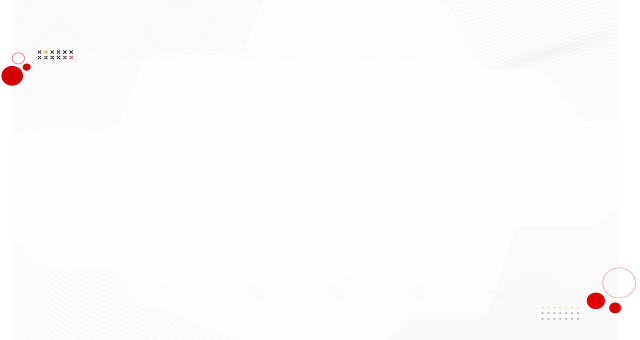
A WebGL 1 fragment shader for this background:

```glsl
precision highp float;
// White backdrop with faint wavy corner panels, red discs, thin rings, crosses and dots.
uniform vec2 u_resolution;

// Soft step from a to b
float ramp(float a, float b, float x) { return smoothstep(a, b, x); }

// Coverage of a shape from its signed distance
float cover(float d) {
  float px = 1.0 / u_resolution.y;
  return 1.0 - smoothstep(-0.6 * px, 0.6 * px, d);
}

// Approximate signed distance to an ellipse
float ellipse(vec2 p, vec2 center, vec2 radius) {
  vec2 q = (p - center) / radius;
  return (length(q) - 1.0) * min(radius.x, radius.y);
}

// Thin outline with a half width of w
float ring(vec2 p, vec2 center, vec2 radius, float w) {
  return cover(abs(ellipse(p, center, radius)) - w);
}

// Wavy panel fill, positive inside
float panel(float depth) { return ramp(0.0, 0.006, depth); }

// Fine contour strokes
float strokes(float t) { return pow(0.5 + 0.5 * sin(t * 570.0), 3.0); }

// Soft slanted crease around a center
float crease(vec2 p, vec2 center, vec2 along, float len, float width) {
  vec2 q = p - center;
  along = normalize(along);
  float u = dot(q, along) / len;
  float v = dot(q, vec2(-along.y, along.x)) / width;
  return exp(-u * u - v * v);
}

void main() {
  vec2 p = gl_FragCoord.xy / u_resolution.y;
  p.x *= 1.8824 * u_resolution.y / u_resolution.x;
  float top = 1.0 - p.y;

  // Corner panel outlines as heights over x
  float topLeft = 0.404 - 0.022 * ramp(0.03, 0.12, p.x)
    - 0.216 * ramp(0.33, 0.445, p.x) - 0.168 * ramp(0.70, 0.787, p.x);
  float topRight = 0.206 * ramp(1.287, 1.44, p.x) + 0.157 * ramp(1.569, 1.74, p.x);
  float lowRight = 0.081 * ramp(1.115, 1.238, p.x)
    + 0.255 * ramp(1.42, 1.53, p.x) + 0.054 * ramp(1.728, 1.826, p.x);
  float lowLeft = 0.326 - 0.11 * ramp(0.0, 0.147, p.x)
    - 0.11 * ramp(0.331, 0.404, p.x) - 0.106 * ramp(0.404, 0.735, p.x);
  float tl = panel(topLeft - top);
  float tr = panel(topRight - top);
  float br = panel(lowRight - p.y);
  float bl = panel(lowLeft - p.y);

  // Grey shading, faint bands first
  float shade = 0.004;
  shade += 0.003 * panel(0.175 + 0.012 * sin(p.x * 18.0) - top);
  shade += 0.003 * panel(0.18 + 0.03 * sin(p.x * 25.0) - p.y);
  shade += tl * (0.008 + 0.007 * strokes(top + 0.02 * sin(p.x * 9.0)));
  shade += tr * (0.006 + 0.012 * strokes(top + 0.31 * p.x + 0.015 * sin(p.x * 12.0)));
  shade += bl * (0.005 + 0.010 * strokes(0.7 * p.y + 0.5 * p.x + 0.02 * sin(p.x * 10.0)));
  shade += br * 0.011;
  shade += tr * 0.03 * crease(p, vec2(1.62, 0.845), vec2(1.0, 0.32), 0.16, 0.016);
  for (int i = 0; i < 4; i++) {
    vec2 center = vec2(0.74 + 0.235 * float(i), 0.145);
    shade += 0.009 * crease(p, center, vec2(1.0, -0.8), 0.05, 0.012);
  }
  shade *= cover(0.0343 - p.x) * cover(p.x - 1.8186);
  vec3 color = vec3(1.0 - shade);

  // Two rows of crosses
  vec2 cell = vec2(0.0186, 0.0159);
  vec2 g = (p - vec2(0.1164, 0.8309)) / cell;
  vec2 id = clamp(floor(g + 0.5), vec2(0.0), vec2(5.0, 1.0));
  vec2 q = abs((g - id) * cell);
  float cross = max(abs(q.x - q.y) * 0.707 - 0.0013, max(q.x, q.y) - 0.0048);
  vec3 ink = vec3(0.13);
  if (id.x == 1.0 && id.y == 1.0) ink = vec3(0.93, 0.70, 0.15);
  if (id.x == 5.0 && id.y == 0.0) ink = vec3(0.90, 0.15, 0.15);
  color = mix(color, ink, cover(cross));

  // Three rows of small dots
  cell = vec2(0.0174, 0.0165);
  g = (p - vec2(1.5956, 0.0625)) / cell;
  id = clamp(floor(g + 0.5), vec2(0.0), vec2(6.0, 2.0));
  float dots = cover(length((g - id) * cell) - 0.003);
  ink = id.y > 1.5 ? vec3(0.98, 0.85, 0.50) : vec3(0.70, 0.60, 0.70);
  color = mix(color, ink, 0.8 * dots);

  // Outline rings
  color = mix(color, vec3(0.88, 0.35, 0.42),
    0.8 * ring(p, vec2(0.0539, 0.8284), vec2(0.018, 0.0163), 0.0011));
  color = mix(color, vec3(0.95, 0.55, 0.58),
    0.8 * ring(p, vec2(1.8211, 0.1679), vec2(0.0483, 0.0441), 0.001));

  // Red discs
  float leftDiscs = min(ellipse(p, vec2(0.0358, 0.777), vec2(0.0316, 0.0290)),
    ellipse(p, vec2(0.0784, 0.8027), vec2(0.0118, 0.0105)));
  float rightDiscs = min(ellipse(p, vec2(1.7525, 0.1152), vec2(0.0268, 0.0243)),
    ellipse(p, vec2(1.8092, 0.0944), vec2(0.0176, 0.0159)));
  color = mix(color, vec3(0.82, 0.0, 0.01), cover(leftDiscs));
  color = mix(color, vec3(0.87, 0.0, 0.01), cover(rightDiscs));

  gl_FragColor = vec4(color, 1.0);
}
```
